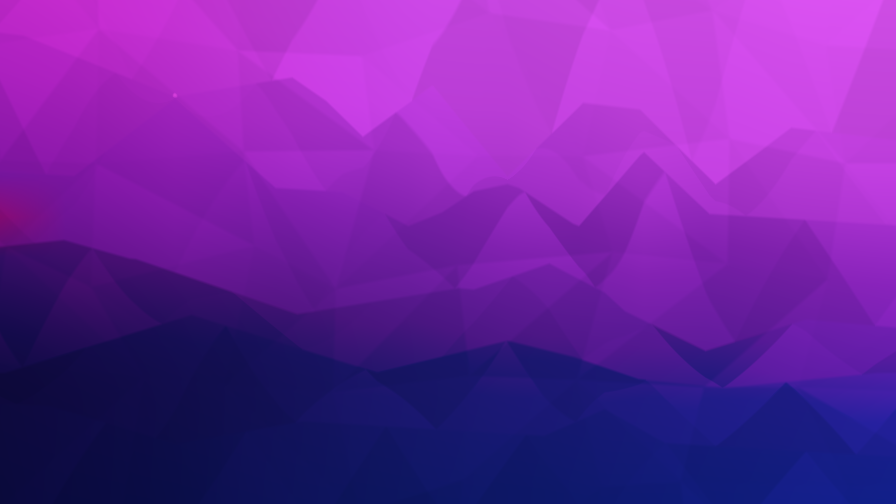
Give the GLSL for this background, as a WebGL 1 fragment shader.

```glsl
precision highp float;
// Low-poly background: folded triangular facets from pink-violet down to deep blue.
uniform vec2 u_resolution;

float hash(vec2 p) {
  return fract(sin(dot(p, vec2(127.1, 311.7))) * 43758.5);
}

// Linear bump of height 1 and half-width w around c
float tent(float x, float c, float w) {
  return max(0.0, 1.0 - abs(x - c) / w);
}

// Height of the k-th fold line, counted from the bottom
float ridge(float k, float x) {
  if (k < 0.5) return -0.06;
  if (k < 1.5) return 0.20 - 0.06 * x - 0.06 * tent(x, 0.35, 0.25) + 0.06 * tent(x, 1.2, 0.12);
  if (k < 2.5) return 0.26 + 0.115 * tent(x, 0.38, 0.37) + 0.064 * tent(x, 1.007, 0.26)
    - 0.03 * tent(x, 1.44, 0.3);
  if (k < 3.5) return 0.51 - 0.09 * x + 0.025 * tent(x, 0.127, 0.13) - 0.08 * tent(x, 0.59, 0.32)
    + 0.065 * tent(x, 1.09, 0.15) - 0.08 * tent(x, 1.4, 0.2);
  if (k < 4.5) return 0.66 - 0.06 * x + 0.165 * tent(x, 0.347, 0.2) - 0.06 * tent(x, 0.81, 0.13)
    + 0.035 * tent(x, 1.007, 0.13) - 0.04 * tent(x, 1.15, 0.12) + 0.115 * tent(x, 1.278, 0.13);
  if (k < 5.5) return 0.935 - 0.12 * x - 0.085 * tent(x, 0.347, 0.3) - 0.12 * tent(x, 0.72, 0.14)
    - 0.165 * tent(x, 1.007, 0.15) - 0.13 * tent(x, 1.42, 0.15);
  return 1.1;
}

// Random tone of the triangles zigzagging between two fold lines
float stripTone(float x, float s, float k) {
  float u = x * 3.6 + hash(vec2(k, 7.0));
  float wedge = s - abs(2.0 * fract(u) - 1.0);
  float upright = hash(vec2(floor(u + 0.5), k + 20.0));
  float hanging = hash(vec2(floor(u), k + 40.0));
  return mix(upright, hanging, smoothstep(-0.03, 0.03, wedge)) - 0.5;
}

vec2 meshVertex(vec2 cell) {
  return cell + 0.48 * (vec2(hash(cell), hash(cell + 53.0)) - 0.5);
}

// Signed distance to the line a-b, positive on its left
float side(vec2 p, vec2 a, vec2 b) {
  vec2 d = normalize(b - a);
  return d.x * (p.y - a.y) - d.y * (p.x - a.x);
}

float triangleCover(vec2 p, vec2 a, vec2 b, vec2 c) {
  float d = min(side(p, a, b), min(side(p, b, c), side(p, c, a)));
  return smoothstep(-0.02, 0.02, d);
}

// Faint secondary facets on a jittered grid
float meshTone(vec2 p) {
  vec2 base = floor(p);
  float sum = 0.0, weight = 0.0001;
  for (int j = -1; j <= 1; j++) {
    for (int i = -1; i <= 1; i++) {
      vec2 cell = base + vec2(float(i), float(j));
      vec2 a = meshVertex(cell);
      vec2 b = meshVertex(cell + vec2(1.0, 0.0));
      vec2 c = meshVertex(cell + vec2(1.0, 1.0));
      vec2 d = meshVertex(cell + vec2(0.0, 1.0));
      // Flip the diagonal of half the cells
      if (hash(cell + 11.0) > 0.5) { vec2 t = a; a = b; b = c; c = d; d = t; }
      float first = triangleCover(p, a, b, c);
      float second = triangleCover(p, a, c, d);
      sum += first * hash(cell + 23.0) + second * hash(cell + 37.0);
      weight += first + second;
    }
  }
  return sum / weight - 0.5;
}

float ramp(float a, float b, float t) {
  return clamp((t - a) / (b - a), 0.0, 1.0);
}

vec3 palette(float t) {
  vec3 c = mix(vec3(0.07, 0.125, 0.55), vec3(0.14, 0.12, 0.59), ramp(0.0, 0.2, t));
  c = mix(c, vec3(0.37, 0.11, 0.65), ramp(0.2, 0.29, t));
  c = mix(c, vec3(0.53, 0.137, 0.725), ramp(0.29, 0.45, t));
  c = mix(c, vec3(0.65, 0.19, 0.80), ramp(0.45, 0.55, t));
  c = mix(c, vec3(0.745, 0.245, 0.86), ramp(0.55, 0.68, t));
  return mix(c, vec3(0.825, 0.31, 0.91), ramp(0.68, 1.0, t));
}

void main() {
  vec2 p = gl_FragCoord.xy / u_resolution.y;
  float across = gl_FragCoord.x / u_resolution.x;

  // Step the height at each fold and pick up the facet tone
  float height = 0.0, tone = 0.0;
  for (int i = 0; i < 6; i++) {
    float k = float(i);
    float low = ridge(k, p.x);
    float high = max(ridge(k + 1.0, p.x), low + 0.01);
    float cover = smoothstep(-0.004, 0.004, p.y - low) - smoothstep(-0.004, 0.004, p.y - high);
    float middle = clamp(0.5 * (low + high), 0.0, 1.0);
    height += cover * mix(p.y, middle, 0.3);
    tone += cover * stripTone(p.x, (p.y - low) / (high - low), k);
  }
  tone += 0.5 * meshTone(p * 4.3 + 3.0);

  // Colour bands climb toward the left
  float level = height / (1.0 + 0.6 * pow(1.0 - across, 1.5));
  vec3 color = palette(level + 0.05 * tone);

  // Dark lower left, deeper magenta upper left, red glow on the left edge
  color *= mix(mix(0.45, 1.0, across), 1.0, smoothstep(0.2, 0.7, height));
  color *= mix(vec3(1.0, 0.65, 0.9), vec3(1.0), smoothstep(0.0, 0.5, across));
  color += vec3(0.14, -0.03, -0.1) * tent(p.x, 0.0, 0.13) * tent(p.y, 0.57, 0.08);
  color *= 1.0 + 0.1 * tone;
  gl_FragColor = vec4(color, 1.0);
}
```
